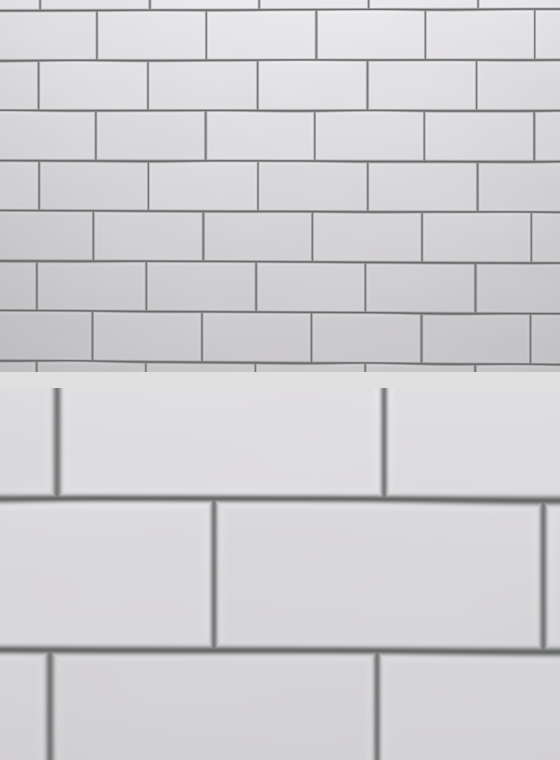
Top, the full canvas; bottom, a detail of the centre.
This texture is drawn by a WebGL 2 fragment shader. Its source:

```glsl
#version 300 es
precision highp float;
// Glazed white wall tiles in running bond, with thin grey joints.
// Signed distances to the nearest joints shape the grout and the pale bevels;
// a soft light falls from above, and hashes vary the joints and the tiles.

#define TILE_SIZE vec2(0.2945, 0.1355)  // in canvas heights
#define FIRST_JOINT 0.0265              // distance of first joint from the top
#define ROW_SHIFTS vec2(0.88, 0.366)    // even and odd rows, in tiles
#define ROW_DRIFT 0.005                 // leftward creep per row, in tiles
#define JOINT_WIDTH 0.0036
#define JOINT_WOBBLE 0.0022
#define BEVEL_WIDTH 0.013
#define BEVEL_GLOW 0.034
#define TILE_VARIATION 0.012
#define LIGHT_TOP 0.918
#define LIGHT_BOTTOM 0.785
#define JOINT_COLOR vec3(0.405, 0.412, 0.412)

out vec4 fragColor;
uniform vec2 u_resolution;

float hash(vec2 p) {
  vec3 q = fract(vec3(p.xyx) * 0.1031);
  q += dot(q, q.yzx + 33.33);
  return fract((q.x + q.y) * q.z);
}

float noise(vec2 p) {
  vec2 cell = floor(p), f = fract(p);
  f = f * f * (3.0 - 2.0 * f);
  return mix(mix(hash(cell), hash(cell + vec2(1, 0)), f.x),
             mix(hash(cell + vec2(0, 1)), hash(cell + vec2(1, 1)), f.x), f.y);
}

// Soft dark line around distance zero, never thinner than the screen can show
float jointLine(float d, float width) {
  float w = max(width, 0.7 / u_resolution.y);
  return exp(-d * d / (w * w)) * min(1.0, width / w);
}

// Pale band beside a joint
float bevel(float d) {
  return 1.0 - smoothstep(0.3 * BEVEL_WIDTH, BEVEL_WIDTH, abs(d));
}

void main() {
  vec2 p = gl_FragCoord.xy / u_resolution.y;
  float across = gl_FragCoord.x / u_resolution.x;
  float down = 1.0 - p.y;

  // Horizontal joints: rows fan out slightly toward the right
  float rowHeight = TILE_SIZE.y * mix(0.992, 1.008, across);
  float rowCoord = (down - mix(FIRST_JOINT + 0.002, FIRST_JOINT - 0.002, across)) / rowHeight;
  float bed = floor(rowCoord + 0.5);
  float bedWave = noise(vec2(p.x * 5.0, bed * 7.0 + 40.0));
  float dy = (rowCoord - bed) * rowHeight - (bedWave - 0.5) * JOINT_WOBBLE;
  float row = dy > 0.0 ? bed : bed - 1.0;

  // Vertical joints: every other row is offset, each joint a little out of place
  float shift = mix(ROW_SHIFTS.x, ROW_SHIFTS.y, mod(row, 2.0)) - ROW_DRIFT * row;
  shift += (hash(vec2(row + 20.0, 3.0)) - 0.5) * 0.018;
  float columnCoord = p.x / TILE_SIZE.x - shift;
  float head = floor(columnCoord + 0.5);
  float headRandom = hash(vec2(head, row) + 60.0);
  float dx = (columnCoord - head) * TILE_SIZE.x - (headRandom - 0.5) * JOINT_WOBBLE;
  float column = dx > 0.0 ? head : head - 1.0;

  // Falling light, darker sides, and small differences between tiles
  float side = 2.0 * (across - 0.55);
  float light = mix(LIGHT_TOP, LIGHT_BOTTOM, down) - 0.035 * side * side;
  light += (hash(vec2(column, row) + 90.0) - 0.5) * TILE_VARIATION;
  light += (noise(p * vec2(9.0, 26.0)) - 0.5) * 0.007;

  // Bevels: the upper edge of a tile catches the most light
  float upperEdge = dy > 0.0 ? 1.25 : 0.65;
  light += BEVEL_GLOW * max(bevel(dy) * upperEdge, bevel(dx) * 0.75);
  vec3 color = light + vec3(0.0, -0.005, 0.007);

  // Grout, a little paler in the vertical joints
  float bedLine = jointLine(dy, JOINT_WIDTH * mix(0.8, 1.2, bedWave));
  float headLine = jointLine(dx, JOINT_WIDTH * mix(0.8, 1.1, headRandom)) * 0.88;
  color = mix(color, JOINT_COLOR, max(bedLine, headLine));

  fragColor = vec4(clamp(color, 0.0, 1.0), 1.0);
}
```
